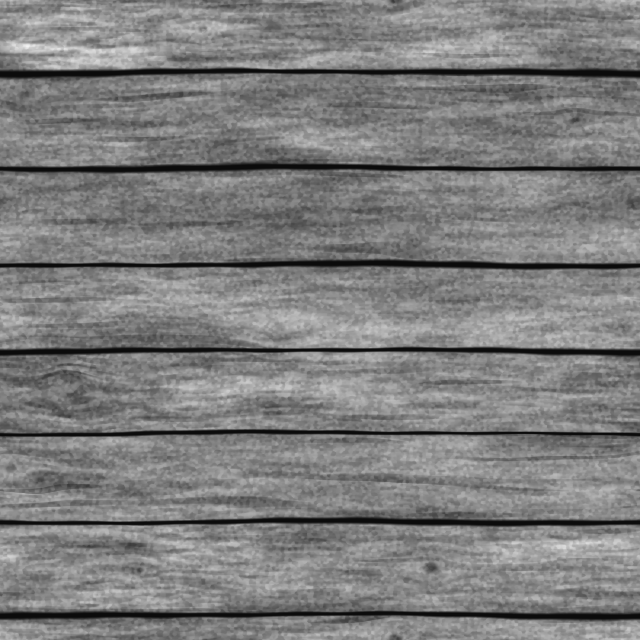
Reproduce this texture procedurally as a Shadertoy shader.

```glsl
// Weathered grey timber: seven horizontal boards parted by dark, slightly wavy gaps.
// Each board has its own grain made of stretched cellular noise, bleached bands,
// thin cracks and hashed knots; everything wraps, so the surface tiles.

const float TAU = 6.28319;
const int BOARDS = 7;
const vec3 WOOD_TINT = vec3(1.0);
const vec3 GAP_COLOR = vec3(0.045);

// Per board: lower gap height, gap half width, bleach strength, bleach height
const vec4 BOARD[BOARDS] = vec4[BOARDS](
    vec4(0.039, 0.0034, 0.90, 0.72), vec4(0.184, 0.0032, 0.25, 0.15),
    vec4(0.323, 0.0021, 0.90, 0.20), vec4(0.452, 0.0032, 0.30, 0.30),
    vec4(0.586, 0.0034, 0.10, 0.60), vec4(0.737, 0.0034, 0.25, 0.25),
    vec4(0.887, 0.0038, 0.90, 0.30));

float hash(vec2 p) {
    vec3 q = fract(p.xyx * 0.1031);
    q += dot(q, q.yzx + 33.33);
    return fract((q.x + q.y) * q.z);
}

// Smooth cellular noise: jittered points blend their random values; tiles in x
float cellNoise(vec2 uv, vec2 scale, float seed) {
    vec2 p = uv * scale, base = floor(p);
    float sum = 0.0, total = 0.0;
    for (int j = -1; j <= 1; j++)
    for (int i = -1; i <= 1; i++) {
        vec2 cell = base + vec2(i, j);
        vec2 id = vec2(mod(cell.x, scale.x), cell.y) + seed;
        vec2 jitter = vec2(hash(id + 11.3), hash(id + 47.7));
        vec2 d = cell + 0.1 + 0.8 * jitter - p;
        float weight = exp(-5.0 * dot(d, d));
        sum += weight * hash(id);
        total += weight;
    }
    return sum / total;
}

// Height of a board's lower gap at x
float gapHeight(float x, int i) {
    float phase = float(i) * 1.7;
    return BOARD[i].x - 0.0018 * cos(TAU * x)
         + 0.0011 * sin(TAU * 2.0 * x + phase) + 0.0004 * sin(TAU * 7.0 * x + phase);
}

// Half width of a board's lower gap at x
float gapWidth(float x, int i) {
    return BOARD[i].y * (1.0 + 0.3 * cos(TAU * x + float(i) * 2.1)
                             + 0.1 * sin(TAU * 9.0 * x + float(i)));
}

// Coverage of a gap at a distance from its centre line
float gapMask(float dist, float width, float pixel) {
    return 1.0 - smoothstep(0.5 * width, 1.7 * width + 0.5 * pixel, dist);
}

// Knot shading, which also bends the grain coordinate around each knot
float knots(vec2 p, float height, float seed, inout vec2 grain) {
    float shade = 0.0;
    for (int k = 0; k < 2; k++) {
        vec2 id = vec2(seed, float(k) * 7.0 + 3.0);
        vec2 centre = vec2(hash(id), (0.2 + 0.6 * hash(id + 5.1)) * height);
        float radius = mix(0.005, 0.012, hash(id + 9.7));
        float strength = mix(0.06, 0.28, pow(hash(id + 2.9), 2.0));
        vec2 d = p - centre;
        d.x = fract(d.x + 0.5) - 0.5;
        float r = length(d * vec2(0.8, 1.1)) / radius;
        grain.y -= 0.7 * d.y * exp(-dot(d * vec2(0.5, 1.0), d) / (9.0 * radius * radius));
        shade += strength * (exp(-r * r) + 0.3 * exp(-0.25 * r * r) * sin(r * 4.0));
    }
    return shade;
}

// Grey level of the wood; p is measured from the board's lower gap
float woodTone(vec2 p, float height, int board) {
    float seed = float(board) * 17.0 + 4.0;
    vec2 grain = p;
    float knot = knots(p, height, seed, grain);
    grain.y += 0.003 * sin(TAU * p.x + seed) + 0.0015 * sin(TAU * 3.0 * p.x + seed + p.y * 40.0);

    float broad = cellNoise(grain, vec2(5.0, 17.0), seed);
    float streak = cellNoise(grain, vec2(8.0, 80.0), seed + 131.0);
    float fibre = cellNoise(grain, vec2(32.0, 190.0), seed + 263.0);
    float speck = cellNoise(p, vec2(200.0, 230.0), seed + 397.0);
    float crack = cellNoise(grain, vec2(6.0, 110.0), seed + 521.0);

    // Wear is stronger towards the left and on bleached boards
    float wear = BOARD[board].z * (0.65 + 0.35 * cos(TAU * (p.x - 0.2)));
    float band = (p.y / height - BOARD[board].w) / 0.24;
    float bleach = wear * exp(-band * band) * smoothstep(0.2, 0.7, broad) * (0.4 + streak);

    float tone = 0.515 + 0.03 * (hash(vec2(seed, 2.0)) - 0.5);
    tone += 0.12 * (broad - 0.5) + 0.15 * (1.0 + 0.5 * wear) * (streak - 0.5);
    tone += 0.12 * (1.0 + wear) * (fibre - 0.5) + 0.16 * (speck - 0.5);
    tone += 0.17 * bleach - knot;
    return tone - 0.13 * smoothstep(0.24, 0.06, crack) * (0.5 + fibre);
}

void mainImage(out vec4 fragColor, in vec2 fragCoord) {
    vec2 uv = fragCoord / iResolution.xy;

    // The board is the one whose lower gap lies closest beneath
    int board = 0;
    float above = 2.0;
    for (int i = 0; i < BOARDS; i++) {
        float d = fract(uv.y - gapHeight(uv.x, i));
        if (d < above) { above = d; board = i; }
    }
    int next = (board + 1) % BOARDS;
    float below = fract(gapHeight(uv.x, next) - uv.y);

    // Wood with soft shade beside the gaps, then the gaps themselves
    float tone = woodTone(vec2(uv.x, above), above + below, board);
    tone *= 1.0 - 0.18 * exp(-min(above, below) / 0.005);
    float pixel = 1.0 / iResolution.y;
    float gap = max(gapMask(above, gapWidth(uv.x, board), pixel),
                    gapMask(below, gapWidth(uv.x, next), pixel));
    fragColor = vec4(mix(WOOD_TINT * clamp(tone, 0.0, 1.0), GAP_COLOR, gap), 1.0);
}
```
